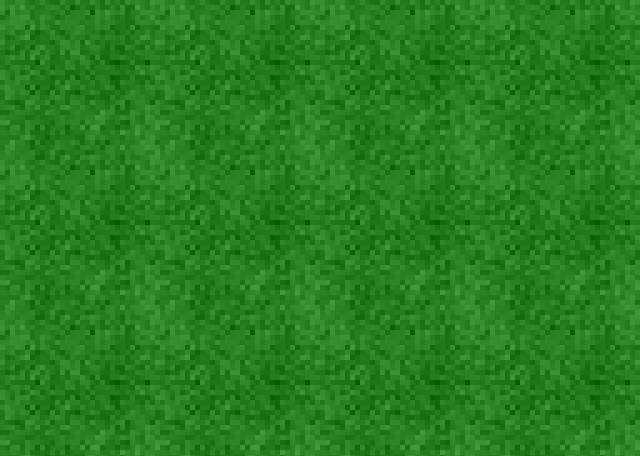
A WebGL 1 fragment shader for this texture:

```glsl
precision highp float;
uniform vec2 u_resolution;

float hash(vec2 p) {
  vec3 q = fract(vec3(p.xyx) * 0.1031);
  q += dot(q, q.yzx + 33.33);
  return fract((q.x + q.y) * q.z);
}

// Smooth noise that wraps after the given number of lattice steps
float tiledNoise(vec2 p, float period) {
  vec2 i = floor(p);
  vec2 f = fract(p);
  f = f * f * (3.0 - 2.0 * f);
  vec2 a = mod(i, period) + 71.0;
  vec2 b = mod(i + 1.0, period) + 71.0;
  return mix(mix(hash(a), hash(vec2(b.x, a.y)), f.x),
             mix(hash(vec2(a.x, b.y)), hash(b), f.x), f.y);
}

// One flat square of grass; the patch repeats every 32 squares
vec3 grassCell(vec2 cell) {
  vec2 id = mod(cell, 32.0);
  float grain = hash(id + 3.7) + hash(id + 47.3) + hash(id + 113.9) - 1.5;
  float clumps = tiledNoise((id + 0.5) / 4.0, 8.0) - 0.5;
  float patches = tiledNoise((id + 0.5) / 8.0, 4.0) - 0.5;
  float shade = 0.013 + 0.08 * grain + 0.045 * clumps + 0.055 * patches;

  // Rare deep shadows between the blades
  shade -= 0.07 * step(0.99, hash(id + 211.1));
  return clamp(vec3(0.14, 0.49, 0.12) + shade, 0.0, 1.0);
}

void main() {
  // Square cells, 128 across, counted from the top left
  float cellsPerPixel = 128.0 / u_resolution.x;
  vec2 p = vec2(gl_FragCoord.x, u_resolution.y - gl_FragCoord.y) * cellsPerPixel;

  // Blend across cell borders by pixel coverage
  vec2 corner = floor(p + 0.5);
  vec2 cover = clamp((p - corner) / cellsPerPixel + 0.5, 0.0, 1.0);
  vec3 upper = mix(grassCell(corner - 1.0), grassCell(corner - vec2(0.0, 1.0)), cover.x);
  vec3 lower = mix(grassCell(corner - vec2(1.0, 0.0)), grassCell(corner), cover.x);
  gl_FragColor = vec4(mix(upper, lower, cover.y), 1.0);
}
```
